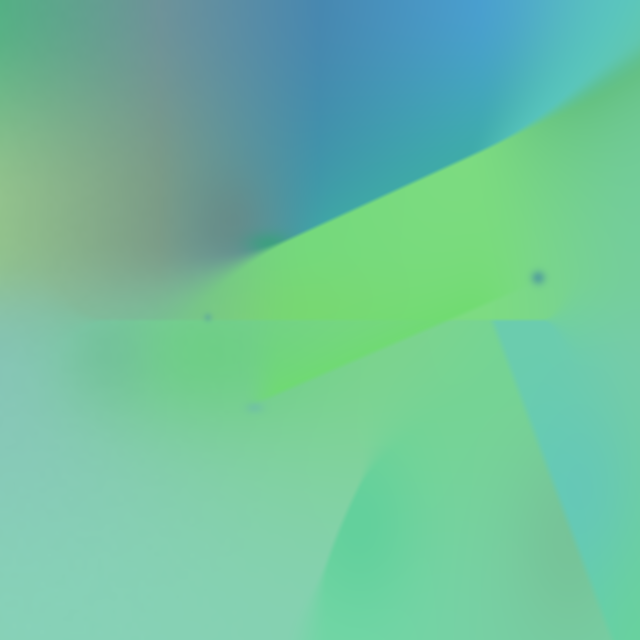
Reproduce this background procedurally as a Shadertoy shader.

```glsl
// Soft abstract gradient: blue sky fold over layered green and teal planes.

// Bilinear blend of four corner colours over the box lo..hi
vec3 fourCorner(vec2 p, vec2 lo, vec2 hi, vec3 bl, vec3 br, vec3 tl, vec3 tr) {
    vec2 t = smoothstep(0.0, 1.0, (p - lo) / (hi - lo));
    return mix(mix(bl, br, t.x), mix(tl, tr, t.x), t.y);
}

// Five evenly spaced colour stops along t = 0..1
vec3 ramp(float t, vec3 a, vec3 b, vec3 c, vec3 d, vec3 e) {
    t = clamp(t, 0.0, 1.0) * 4.0;
    vec3 col = mix(a, b, clamp(t, 0.0, 1.0));
    col = mix(col, c, clamp(t - 1.0, 0.0, 1.0));
    col = mix(col, d, clamp(t - 2.0, 0.0, 1.0));
    return mix(col, e, clamp(t - 3.0, 0.0, 1.0));
}

// Elliptical glow, 1 at the centre
float glow(vec2 p, vec2 centre, vec2 radius) {
    vec2 q = (p - centre) / radius;
    return exp(-dot(q, q));
}

// Soft step across an edge, 1 on the positive side
float side(float d, float softness) {
    return smoothstep(-softness, softness, d);
}

float hash(vec2 p) {
    return fract(sin(dot(p, vec2(127.1, 311.7))) * 43758.5453);
}

float valueNoise(vec2 p) {
    vec2 i = floor(p), f = fract(p);
    f = f * f * (3.0 - 2.0 * f);
    vec2 e = vec2(1.0, 0.0);
    return mix(mix(hash(i), hash(i + e), f.x),
               mix(hash(i + e.yx), hash(i + e.xx), f.x), f.y);
}

vec3 skyColor(vec2 p, float height) {
    vec3 high = ramp(p.x, vec3(0.33, 0.69, 0.52), vec3(0.43, 0.575, 0.60),
        vec3(0.28, 0.53, 0.69), vec3(0.29, 0.62, 0.82), vec3(0.38, 0.77, 0.75));
    vec3 low = ramp(p.x, vec3(0.57, 0.76, 0.55), vec3(0.48, 0.61, 0.53),
        vec3(0.25, 0.56, 0.67), vec3(0.24, 0.67, 0.70), vec3(0.42, 0.79, 0.60));
    vec3 col = mix(low, high, smoothstep(0.68, 1.0, p.y));
    // Teal light just above the fold
    float rim = exp(-max(height, 0.0) * 12.0) * smoothstep(0.42, 0.52, p.x);
    col = mix(col, vec3(0.23, 0.66, 0.66), 0.75 * rim);
    // Grey shadow and green tip where the fold begins
    col = mix(col, vec3(0.42, 0.52, 0.49), 0.5 * glow(p, vec2(0.36, 0.65), vec2(0.06, 0.08)));
    col = mix(col, vec3(0.20, 0.62, 0.48), 0.8 * glow(p, vec2(0.422, 0.618), vec2(0.035, 0.018)));
    // Slanted cyan light on the right
    float slant = p.x - 0.765 - 0.65 * (p.y - 0.76);
    float spread = 0.035 + 0.4 * max(p.y - 0.76, 0.0);
    col = mix(col, vec3(0.36, 0.79, 0.75), 0.85 * side(slant, spread));
    col = mix(col, vec3(0.42, 0.78, 0.60), smoothstep(0.03, 0.24, slant));
    // Pale haze at the left horizon
    return mix(col, vec3(0.53, 0.75, 0.65), 1.0 - smoothstep(0.43, 0.64, p.y));
}

vec3 bandColor(vec2 p, float depth) {
    vec3 col = fourCorner(p, vec2(0.18, 0.50), vec2(0.50, 0.62),
        vec3(0.46, 0.74, 0.58), vec3(0.48, 0.84, 0.45),
        vec3(0.45, 0.70, 0.57), vec3(0.46, 0.85, 0.49));
    col = mix(col, vec3(0.49, 0.86, 0.51), smoothstep(0.45, 0.75, p.x));
    col = mix(col, vec3(0.46, 0.81, 0.61), smoothstep(0.74, 1.0, p.x));
    float shade = exp(-max(depth, 0.0) * 11.0) * smoothstep(0.72, 0.95, p.x);
    return mix(col, vec3(0.35, 0.72, 0.46), 0.8 * shade);
}

vec3 lowerColor(vec2 p) {
    // Pale plane on the left, with a green pool under the horizon
    vec3 col = fourCorner(p, vec2(0.0), vec2(0.60, 0.50),
        vec3(0.53, 0.82, 0.72), vec3(0.52, 0.82, 0.69),
        vec3(0.53, 0.77, 0.72), vec3(0.49, 0.83, 0.56));
    col = mix(col, vec3(0.42, 0.81, 0.51), 0.85 * glow(p, vec2(0.33, 0.45), vec2(0.19, 0.12)));
    col = mix(col, vec3(0.43, 0.73, 0.60), 0.5 * glow(p, vec2(0.17, 0.45), vec2(0.07, 0.08)));
    // Middle plane, bounded by a curved left edge
    vec3 middle = fourCorner(p, vec2(0.54, 0.0), vec2(0.84, 0.45),
        vec3(0.45, 0.84, 0.65), vec3(0.47, 0.81, 0.64),
        vec3(0.46, 0.83, 0.57), vec3(0.46, 0.83, 0.58));
    middle = mix(middle, vec3(0.37, 0.81, 0.61), 0.8 * glow(p, vec2(0.56, 0.18), vec2(0.09, 0.14)));
    middle = mix(middle, vec3(0.46, 0.75, 0.59), 0.75 * glow(p, vec2(0.89, 0.16), vec2(0.09, 0.16)));
    float curve = p.x - (0.478 + 0.2 * p.y + 0.6 * p.y * p.y);
    float blur = 0.006 + 0.1 * smoothstep(0.24, 0.42, p.y) + 0.03 * (1.0 - smoothstep(0.0, 0.12, p.y));
    col = mix(col, middle, side(curve, blur));
    // Teal plane on the right
    vec3 teal = fourCorner(p, vec2(0.84, 0.0), vec2(1.0, 0.5),
        vec3(0.38, 0.81, 0.70), vec3(0.41, 0.82, 0.62),
        vec3(0.42, 0.80, 0.68), vec3(0.46, 0.80, 0.66));
    teal = mix(teal, vec3(0.39, 0.77, 0.74), 0.6 * glow(p, vec2(0.91, 0.23), vec2(0.09, 0.15)));
    return mix(col, teal, side(p.x - 0.762 - 0.376 * (0.518 - p.y), 0.008));
}

void mainImage(out vec4 fragColor, in vec2 fragCoord) {
    vec2 p = fragCoord / iResolution.xy;

    // Sky, then the band below the long diagonal fold
    float depth = 0.628 + 0.459 * (p.x - 0.456) + 0.04 * smoothstep(0.75, 1.1, p.x) - p.y;
    float foldBlur = mix(0.11, 0.005, smoothstep(0.12, 0.45, p.x)) + 0.03 * smoothstep(0.78, 1.0, p.x);
    vec3 col = mix(skyColor(p, -depth), bandColor(p, depth), side(depth, foldBlur));

    // Lower planes under the horizon, which dissolves at both ends
    float horizonBlur = 0.004 + 0.09 * (1.0 - smoothstep(0.04, 0.16, p.x)) + 0.08 * smoothstep(0.85, 0.91, p.x);
    col = mix(col, lowerColor(p), side(0.5 - p.y, horizonBlur));

    // Bright green light resting on the short diagonal
    float lift = p.y - 0.366 - 0.431 * (p.x - 0.39);
    float span = smoothstep(0.375, 0.44, p.x) * (1.0 - smoothstep(0.72, 0.85, p.x));
    float light = side(lift, 0.006) * exp(-max(lift, 0.0) * 11.0) * span;
    col = mix(col, vec3(0.43, 0.86, 0.43), 0.85 * light);

    // Small bluish knots at the line ends
    col = mix(col, vec3(0.28, 0.57, 0.62), 0.7 * glow(p, vec2(0.841, 0.566), vec2(0.011)));
    col = mix(col, vec3(0.42, 0.72, 0.68), 0.5 * glow(p, vec2(0.398, 0.363), vec2(0.014, 0.009)));
    col = mix(col, vec3(0.35, 0.65, 0.62), 0.5 * glow(p, vec2(0.325, 0.504), vec2(0.007)));

    // Faint mottling on the left
    col += 0.005 * (valueNoise(p * 90.0) - 0.5) * (1.0 - smoothstep(0.1, 0.6, p.x));
    fragColor = vec4(clamp(col, 0.0, 1.0), 1.0);
}
```
